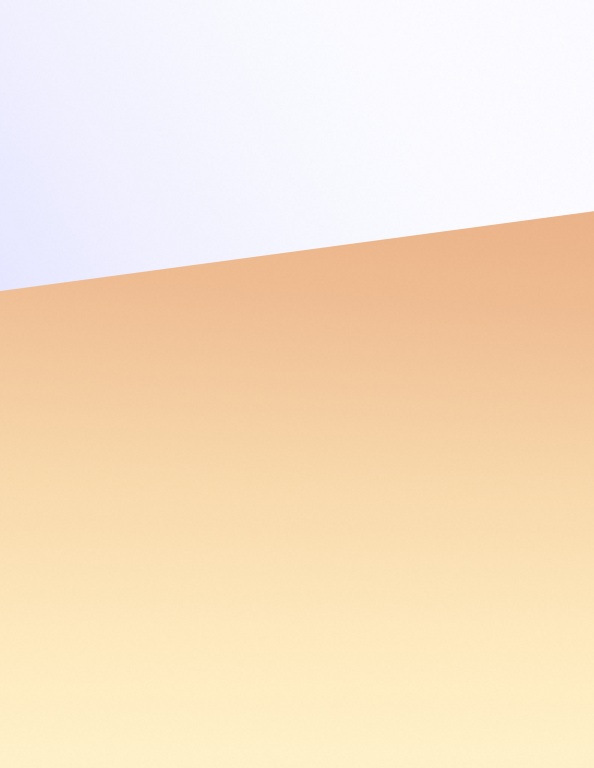
This background is drawn by a Shadertoy shader. Its source:

```glsl
// A pale lavender sky above a warm sand slope with a straight, tilted edge.
// Both areas are multi-stop gradients along tilted axes, joined by a smooth
// half-plane mask and finished with a faint grain.

// Slope edge: height at the left and right sides of the canvas
const float EDGE_LEFT = 0.621;
const float EDGE_RIGHT = 0.725;

// Tilt of each gradient axis
const float SKY_TILT = 0.776;
const float SAND_TILT = 0.045;

// Sky, from the shaded left to the bright right
const vec3 SKY_SHADE = vec3(0.904, 0.906, 1.000);
const vec3 SKY_LILAC = vec3(0.943, 0.942, 0.998);
const vec3 SKY_MIST  = vec3(0.970, 0.974, 0.996);
const vec3 SKY_LIGHT = vec3(0.984, 0.984, 1.000);

// Sand, from the foot to the crest
const vec3 SAND_CREAM   = vec3(0.996, 0.945, 0.792);
const vec3 SAND_PALE    = vec3(0.998, 0.918, 0.750);
const vec3 SAND_GOLD    = vec3(0.969, 0.847, 0.672);
const vec3 SAND_APRICOT = vec3(0.937, 0.741, 0.576);
const vec3 SAND_CLAY    = vec3(0.922, 0.702, 0.537);

const float GRAIN_CELLS = 512.0;
const float GRAIN_AMOUNT = 0.008;

// Blend weight rising linearly from a to b
float ramp(float a, float b, float t) {
    return clamp((t - a) / (b - a), 0.0, 1.0);
}

float hash(vec2 p) {
    vec3 q = fract(vec3(p.xyx) * 0.1031);
    q += dot(q, q.yzx + 33.33);
    return fract((q.x + q.y) * q.z);
}

vec3 skyColor(vec2 uv) {
    float t = uv.x - SKY_TILT * (1.0 - uv.y);
    vec3 color = mix(SKY_SHADE, SKY_LILAC, ramp(-0.28, 0.02, t));
    color = mix(color, SKY_MIST, ramp(0.02, 0.38, t));
    return mix(color, SKY_LIGHT, ramp(0.38, 0.66, t));
}

vec3 sandColor(vec2 uv) {
    float t = uv.y + SAND_TILT * (uv.x - 0.5) * ramp(0.2, 0.6, uv.y);
    vec3 color = mix(SAND_CREAM, SAND_PALE, ramp(0.0, 0.15, t));
    color = mix(color, SAND_GOLD, ramp(0.15, 0.38, t));
    color = mix(color, SAND_APRICOT, ramp(0.38, 0.61, t));
    return mix(color, SAND_CLAY, ramp(0.61, 0.74, t));
}

void mainImage(out vec4 fragColor, in vec2 fragCoord) {
    vec2 uv = fragCoord / iResolution.xy;

    // Half-plane mask, softened over about one pixel
    float edgeDistance = uv.y - mix(EDGE_LEFT, EDGE_RIGHT, uv.x);
    float softness = 0.7 / iResolution.y;
    float skyMask = smoothstep(-softness, softness, edgeDistance);
    vec3 color = mix(sandColor(uv), skyColor(uv), skyMask);

    // Fine grain on square cells
    vec2 cell = floor(fragCoord / iResolution.y * GRAIN_CELLS);
    color += (hash(cell) - 0.5) * GRAIN_AMOUNT;

    fragColor = vec4(clamp(color, 0.0, 1.0), 1.0);
}
```
